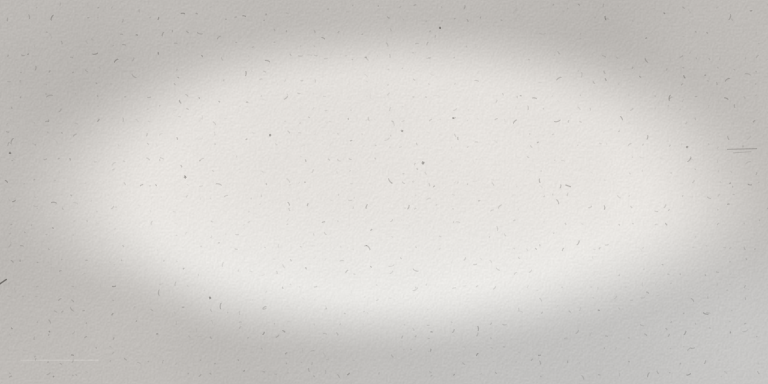
Write a Shadertoy shader that draws this texture.

```glsl
// Pale speckled paper with a soft oval of light and grey, worn edges.
const vec3 LIGHT_WARM = vec3(0.893, 0.880, 0.864);
const vec3 LIGHT_COOL = vec3(0.922, 0.919, 0.908);
const vec3 EDGE_WARM = vec3(0.745, 0.732, 0.717);
const vec3 EDGE_COOL = vec3(0.757, 0.754, 0.748);
const vec2 GLOW_CENTER = vec2(1.03, 0.515);
const vec2 GLOW_RADII = vec2(0.90, 0.39);
const float GLOW_INNER = 0.69;
const float GLOW_OUTER = 1.16;
const float GRAIN_SCALE = 256.0;
const float GRAIN_DEPTH = 0.034;
const float CLOUD_DEPTH = 0.035;
const float FIBRE_CELL = 0.055;
const float FIBRE_DEPTH = 0.15;
const int SPECK_COUNT = 9;
// Each speck: position and radius.
const vec3 SPECKS[SPECK_COUNT] = vec3[](
    vec3(1.102, 0.576, 0.0042), vec3(1.146, 0.927, 0.0028),
    vec3(0.482, 0.539, 0.0036), vec3(0.703, 0.648, 0.0030),
    vec3(0.547, 0.224, 0.0030), vec3(1.047, 0.659, 0.0025),
    vec3(0.026, 0.602, 0.0026), vec3(1.789, 0.617, 0.0030),
    vec3(1.180, 0.693, 0.0024));

float hash(vec2 p) {
    vec3 q = fract(vec3(p.xyx) * 0.1031);
    q += dot(q, q.yzx + 33.33);
    return fract((q.x + q.y) * q.z);
}

float noise(vec2 p) {
    vec2 i = floor(p), f = fract(p);
    f = f * f * (3.0 - 2.0 * f);
    return mix(mix(hash(i), hash(i + vec2(1, 0)), f.x),
               mix(hash(i + vec2(0, 1)), hash(i + vec2(1, 1)), f.x), f.y);
}

float fbm(vec2 p) {
    float sum = 0.0, gain = 0.5;
    for (int i = 0; i < 4; i++) {
        sum += gain * noise(p);
        p = mat2(1.6, 1.2, -1.2, 1.6) * p + 7.3;
        gain *= 0.5;
    }
    return sum / 0.9375;
}

float segment(vec2 p, vec2 a, vec2 b) {
    vec2 d = b - a;
    return length(p - a - d * clamp(dot(p - a, d) / dot(d, d), 0.0, 1.0));
}

float stroke(float dist, float width, float px) {
    return 1.0 - smoothstep(width - 0.5 * px, width + px, dist);
}

// One short, randomly turned fibre inside some of the grid cells.
float fibres(vec2 p, float cell, float px) {
    vec2 id = floor(p / cell);
    vec2 local = p - (id + 0.3 + 0.4 * vec2(hash(id + 3.1), hash(id + 8.7))) * cell;
    float angle = 6.2832 * hash(id + 15.2);
    float reach = cell * mix(0.015, 0.13, pow(hash(id + 21.4), 2.0));
    vec2 axis = vec2(cos(angle), sin(angle));
    local += vec2(-axis.y, axis.x) * pow(dot(local, axis), 2.0) * 30.0;
    float strength = smoothstep(0.45, 1.0, hash(id + 31.9));
    return strength * stroke(segment(local, -axis * reach, axis * reach), 0.0009, px);
}

void mainImage(out vec4 fragColor, in vec2 fragCoord) {
    float px = 1.0 / iResolution.y;
    vec2 p = fragCoord * px;

    // Uneven oval light
    float cloud = fbm(p * 3.0 + 4.0) - 0.5;
    float radius = length((p - GLOW_CENTER) / GLOW_RADII) + 0.12 * cloud;
    float glow = 1.0 - smoothstep(GLOW_INNER, GLOW_OUTER, radius);

    // Warm upper tones, cooler and whiter towards the base
    float base = 1.0 - smoothstep(0.15, 0.55, p.y);
    float cool = base * smoothstep(0.2, 1.5, p.x);
    vec3 color = mix(mix(EDGE_WARM, EDGE_COOL, cool),
                     mix(LIGHT_WARM, LIGHT_COOL, base), glow);
    color += CLOUD_DEPTH * cloud;

    // Side sheen, darker shoulders and pale corners
    color += 0.016 * exp(-dot((p - vec2(0.42, 0.48)) * vec2(3, 5), (p - vec2(0.42, 0.48)) * vec2(3, 5)));
    color += 0.020 * exp(-dot((p - vec2(1.76, 0.43)) * vec2(5, 7), (p - vec2(1.76, 0.43)) * vec2(5, 7)));
    color -= 0.022 * exp(-20.0 * dot(p - vec2(0.20, 0.80), p - vec2(0.20, 0.80)));
    color -= 0.018 * exp(-30.0 * dot(p - vec2(1.58, 0.94), p - vec2(1.58, 0.94)));
    color += 0.025 * exp(-25.0 * dot(p - vec2(1.95, 0.13), p - vec2(1.95, 0.13)));

    // Paper tooth, lit from above
    vec2 g = p * GRAIN_SCALE;
    float tooth = noise(g * 0.8) - noise(g * 0.8 + vec2(0.5, -0.7));
    color += GRAIN_DEPTH * (0.6 * tooth + 0.5 * (noise(g) - 0.5));

    // Scattered fibres in two sizes
    float marks = fibres(p, FIBRE_CELL, px) + 0.6 * fibres(p + 5.37, FIBRE_CELL * 0.6, px);
    color -= FIBRE_DEPTH * marks;

    // Larger specks with ragged outlines
    for (int i = 0; i < SPECK_COUNT; i++) {
        float d = length(p - SPECKS[i].xy) + 0.002 * (noise(p * 300.0) - 0.5);
        color -= 0.26 * stroke(d, SPECKS[i].z * 0.75, px);
    }

    // Edge scratches
    color -= 0.13 * stroke(segment(p, vec2(1.895, 0.611), vec2(1.970, 0.613)), 0.0008, px);
    color -= 0.08 * stroke(segment(p, vec2(1.910, 0.602), vec2(1.955, 0.605)), 0.0006, px);
    color -= 0.30 * stroke(segment(p, vec2(0.0, 0.261), vec2(0.016, 0.272)), 0.0012, px);
    color -= 0.18 * stroke(segment(p, vec2(1.474, 0.518), vec2(1.485, 0.514)), 0.0010, px);
    color += 0.05 * stroke(segment(p, vec2(0.055, 0.062), vec2(0.255, 0.062)), 0.0007, px);

    fragColor = vec4(clamp(color, 0.0, 1.0), 1.0);
}
```
